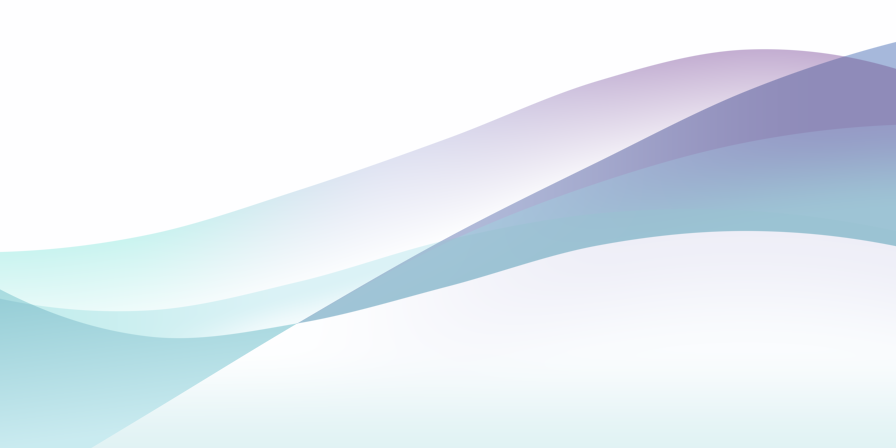
A Shadertoy shader for this background:

```glsl
// Translucent mint, lilac and blue ribbons crossing over a white background.

const vec3 WHITE = vec3(0.995, 0.998, 1.0);
const vec3 MINT  = vec3(0.79, 0.955, 0.94);
const vec3 LILAC = vec3(0.765, 0.68, 0.82);
const vec3 TEAL  = vec3(0.62, 0.77, 0.835);

// Smooth curve through seven evenly spaced heights, x in 0..1
float wave(float x, float k[7]) {
    float s = clamp(x, 0.0, 0.9999) * 6.0;
    int i = int(s);
    float t = fract(s);
    float b = k[i];
    float c = k[i + 1];
    // Extend the ends quadratically to keep their slope
    float a = i > 0 ? k[max(i - 1, 0)] : 3.0 * (k[0] - k[1]) + k[2];
    float d = i < 5 ? k[min(i + 2, 6)] : 3.0 * (k[6] - k[5]) + k[4];
    return b + 0.5 * t * (c - a + t * (2.0 * a - 5.0 * b + 4.0 * c - d
             + t * (3.0 * (b - c) + d - a)));
}

// Antialiased coverage for a signed depth below an edge
float cover(float depth, float pixel) {
    return smoothstep(-0.8 * pixel, 0.8 * pixel, depth);
}

// Upper ribbon: tinted along its crest, fading to white with depth
vec3 crestRibbon(float x, float depth) {
    vec3 pale = vec3(0.88, 0.89, 0.95);
    vec3 tint = mix(MINT, pale, smoothstep(0.12, 0.46, x));
    tint = mix(tint, LILAC, smoothstep(0.40, 0.82, x));
    return mix(tint, WHITE, clamp(depth / 0.23, 0.0, 1.0));
}

// Violet upper layer of the right ribbon
vec3 violetLayer(float x) {
    return mix(vec3(0.69, 0.73, 0.85), vec3(0.56, 0.545, 0.725),
               smoothstep(0.48, 0.93, x));
}

// Blue lower layer of the right ribbon, turning teal with depth
vec3 blueLayer(float x, float depth) {
    vec3 top = mix(vec3(0.66, 0.78, 0.865), vec3(0.585, 0.605, 0.775),
                   smoothstep(0.48, 0.95, x));
    return mix(top, TEAL, smoothstep(-0.02, 0.20, depth));
}

// Teal fill at the lower left, paler downwards and to the right
vec3 tealFill(vec2 p) {
    vec3 deep = vec3(0.58, 0.80, 0.835);
    vec3 light = vec3(0.79, 0.92, 0.94);
    float fade = 1.0 - p.y / 0.35 + 0.7 * p.x;
    return mix(deep, light, clamp(fade, 0.0, 1.0));
}

// Pale lower sheet: lilac below its edge, white, then mint at the base
vec3 lowerSheet(vec2 p, float depth) {
    vec3 rim = mix(WHITE, vec3(0.935, 0.935, 0.97), smoothstep(0.3, 0.7, p.x));
    vec3 col = mix(rim, vec3(0.98, 0.988, 0.995),
                   smoothstep(0.0, 0.28, depth));
    return mix(vec3(0.88, 0.95, 0.955), col, smoothstep(-0.02, 0.23, p.y));
}

void mainImage(out vec4 fragColor, in vec2 fragCoord) {
    vec2 p = fragCoord / iResolution.xy;
    float pixel = 1.0 / iResolution.y;

    // Depth below each curve
    float crest = wave(p.x, float[7](0.4375, 0.4766, 0.5755, 0.6914,
                                     0.819, 0.8893, 0.8464)) - p.y;
    float diagonal = wave(p.x, float[7](-0.1224, 0.0781, 0.2799, 0.4701,
                                        0.638, 0.7969, 0.9063)) - p.y;
    float inner = wave(p.x, float[7](-0.1224, 0.0781, 0.2786, 0.4596,
                                     0.5911, 0.6823, 0.7214)) - p.y;
    float veil = wave(p.x, float[7](0.3333, 0.3073, 0.3711, 0.4648,
                                    0.5234, 0.5299, 0.4844)) - p.y;
    float lower = wave(p.x, float[7](0.3542, 0.2487, 0.2786, 0.3607,
                                     0.4518, 0.4844, 0.4505)) - p.y;

    float underCrest = cover(crest, pixel);
    float underVeil = cover(veil, pixel);
    float underDiagonal = cover(diagonal, pixel);

    // Upper left: white, crest ribbon and a mint veil
    vec3 upperLeft = mix(WHITE, crestRibbon(p.x, crest), underCrest);
    vec3 veilColor = mix(vec3(0.77, 0.93, 0.93), vec3(0.86, 0.95, 0.965),
                         smoothstep(0.02, 0.35, p.x));
    float veilFade = 1.0 - 0.7 * smoothstep(0.02, 0.10, veil)
                                * smoothstep(0.15, 0.32, p.x);
    upperLeft = mix(upperLeft, veilColor, underVeil * veilFade);

    // Upper right: violet over blue, lighter beyond the crest
    vec3 upperRight = mix(vec3(0.65, 0.72, 0.86), violetLayer(p.x), underCrest);
    upperRight = mix(upperRight, blueLayer(p.x, inner), cover(inner, pixel));
    vec3 veiled = mix(upperRight, vec3(0.60, 0.76, 0.82), 0.55);
    upperRight = mix(upperRight, veiled, underVeil);

    // Lower left: teal, lighter where the veil has not begun
    vec3 fill = tealFill(p);
    vec3 lowerLeft = mix(mix(fill, MINT, 0.4), fill, underVeil);

    // Join the four parts around the crossing
    vec3 upper = mix(upperLeft, upperRight, underDiagonal);
    vec3 base = mix(lowerLeft, lowerSheet(p, lower), underDiagonal);
    fragColor = vec4(mix(upper, base, cover(lower, pixel)), 1.0);
}
```
